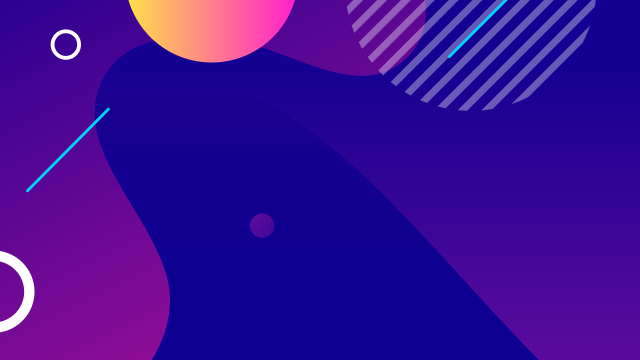
Give the GLSL for this background, as a WebGL 2 fragment shader.

```glsl
#version 300 es
precision highp float;
// Abstract violet backdrop: flowing panels, a sunset disc, a striped disc, rings and cyan strokes.

uniform vec2 u_resolution;
out vec4 outColor;

// Layout grid: the canvas is GRID units high, y runs down from the top edge.
const float GRID = 432.0;

// Colours
const vec3 BLOB_TOP = vec3(0.11, 0.0, 0.57);
const vec3 BLOB_BOTTOM = vec3(0.05, 0.0, 0.565);
const vec3 WAVE_TOP = vec3(0.08, 0.0, 0.57);
const vec3 WAVE_BOTTOM = vec3(0.36, 0.04, 0.61);
const vec3 PANEL_START = vec3(0.17, 0.0, 0.57);
const vec3 PANEL_END = vec3(0.55, 0.05, 0.59);
const vec3 SUN_LEFT = vec3(1.0, 0.89, 0.28);
const vec3 SUN_RIGHT = vec3(1.0, 0.11, 0.81);
const vec3 DOT_LIGHT = vec3(0.36, 0.04, 0.61);
const vec3 DOT_DARK = vec3(0.26, 0.03, 0.59);
const vec3 CYAN = vec3(0.0, 0.83, 1.0);
const vec3 WHITE = vec3(1.0);

// Discs and rings: centre and radius
const vec3 SUN = vec3(254.0, -29.0, 104.0);
const vec3 STRIPED = vec3(565.0, -18.0, 151.0);
const vec3 DOT = vec3(314.6, 270.8, 14.6);
const vec3 SMALL_RING = vec3(79.0, 53.5, 15.9);
const vec3 LARGE_RING = vec3(-8.0, 350.0, 43.2);
const float SMALL_RING_HALF = 2.3;
const float LARGE_RING_HALF = 6.2;

// Diagonal stripes and strokes
const float STRIPE_START = 430.0;
const float STRIPE_STEP = 28.6;
const float STRIPE_HALF = 4.2;
const float STRIPE_ALPHA = 0.35;
const float STROKE_HALF = 1.7;

float disc(vec2 p, vec3 circle) {
  return length(p - circle.xy) - circle.z;
}

float segment(vec2 p, vec2 a, vec2 b) {
  vec2 ab = b - a;
  return length(p - a - ab * clamp(dot(p - a, ab) / dot(ab, ab), 0.0, 1.0));
}

// Signed distance to the wave that sweeps down to the right; negative above it.
float wave(vec2 p) {
  float crest = 102.0 + 470.0 * smoothstep(235.0, 880.0, p.x);
  float t = clamp((p.x - 235.0) / 645.0, 0.0, 1.0);
  float slope = 4.37 * t * (1.0 - t);
  return (p.y - crest) / sqrt(1.0 + slope * slope);
}

// Signed distance to the panel along the left and top; negative inside it.
float panel(vec2 p) {
  if (p.y > 135.0 && p.x < 300.0) {
    float below = max(p.y - 360.0, 0.0);
    float side = 113.5 + 90.5 * smoothstep(135.0, 360.0, p.y) - 0.00424 * below * below;
    return p.x - side;
  }
  if (p.x < 200.0) return -disc(p, vec3(200.0, 135.0, 86.5));
  if (p.x < 435.0) return p.y - 48.5 - 42.5 * smoothstep(265.0, 435.0, p.x);
  return length(vec2(p.x - 435.0, max(p.y - 15.0, 0.0))) - 76.0;
}

// Signed distance to repeated diagonal bars, clipped by the striped disc.
float stripes(vec2 p) {
  float phase = fract((p.x + p.y - STRIPE_START) / STRIPE_STEP + 0.5) - 0.5;
  float bar = abs(phase) * STRIPE_STEP * 0.7071 - STRIPE_HALF;
  return max(bar, disc(p, STRIPED));
}

// Coverage of a shape, smoothed over one pixel.
float fill(float d) {
  return clamp(0.5 - d * u_resolution.y / GRID, 0.0, 1.0);
}

void main() {
  vec2 p = vec2(gl_FragCoord.x, u_resolution.y - gl_FragCoord.y) * GRID / u_resolution.y;

  // Flowing panels
  vec3 color = mix(BLOB_TOP, BLOB_BOTTOM, smoothstep(60.0, 360.0, p.y));
  vec3 waveColor = mix(WAVE_TOP, WAVE_BOTTOM, clamp((p.y - 80.0) / 352.0, 0.0, 1.0));
  color = mix(color, waveColor, fill(wave(p)));
  float panelShade = clamp((0.5 * p.x + p.y) / 520.0, 0.0, 1.0);
  color = mix(color, mix(PANEL_START, PANEL_END, panelShade), fill(panel(p)));

  // Sunset disc and small dot
  float sunShade = clamp((p.x - SUN.x) / (2.0 * SUN.z) + 0.5, 0.0, 1.0);
  color = mix(color, mix(SUN_LEFT, SUN_RIGHT, sunShade), fill(disc(p, SUN)));
  float dotShade = clamp(dot(p - DOT.xy, vec2(0.35)) / DOT.z + 0.5, 0.0, 1.0);
  color = mix(color, mix(DOT_LIGHT, DOT_DARK, dotShade), fill(disc(p, DOT)));

  // Stripes, strokes and rings
  color = mix(color, WHITE, STRIPE_ALPHA * fill(stripes(p)));
  float strokes = min(segment(p, vec2(33.0, 229.0), vec2(130.0, 131.0)),
                      segment(p, vec2(539.0, 68.0), vec2(612.0, -5.0)));
  color = mix(color, CYAN, fill(strokes - STROKE_HALF));
  float rings = min(abs(disc(p, SMALL_RING)) - SMALL_RING_HALF,
                    abs(disc(p, LARGE_RING)) - LARGE_RING_HALF);
  color = mix(color, WHITE, fill(rings));

  outColor = vec4(color, 1.0);
}
```
